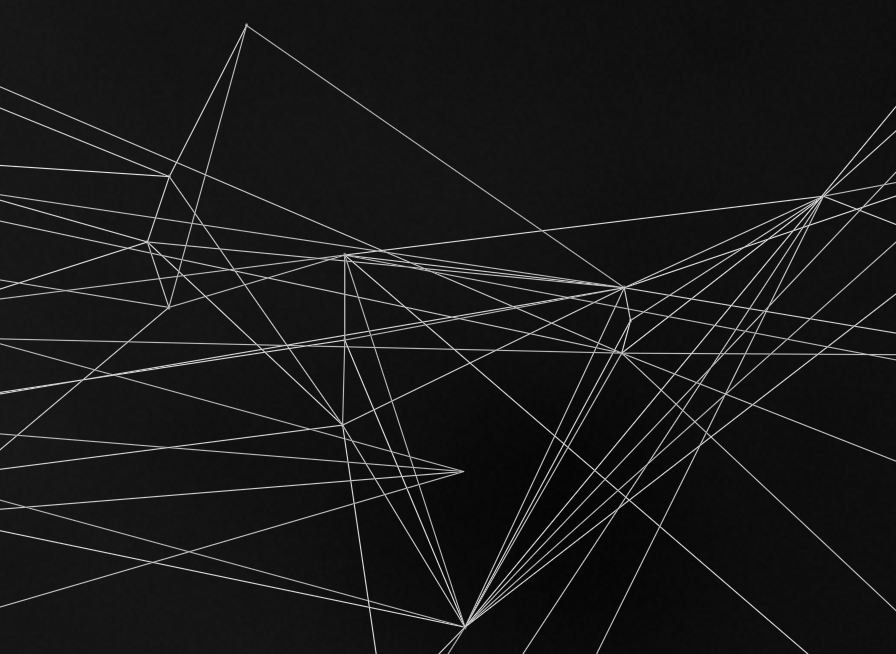
Write a Shadertoy shader that draws this background.

```glsl
// Fine pale threads strung between knots over a cloudy near-black ground.
// Knots sit in three loose columns; struts join them and fans of rays
// leave the canvas. Every thread is a distance to a segment.

#define THREAD_WIDTH 0.0016
#define THREAD_TONE 0.86
#define KNOT_RADIUS 0.0022
#define FAN_JITTER 1.6
#define LEFT_TONE 0.086
#define RIGHT_TONE 0.058
#define CLOUD_DEPTH 0.026
#define GRAIN_DEPTH 0.012
#define TOP_KNOT vec2(0.377, 0.961)
#define LOW_KNOT vec2(0.711, 0.041)
#define MID_KNOT vec2(0.709, 0.279)
#define RIGHT_KNOT vec2(1.259, 0.700)

vec2 point;   // current position, in canvas heights
float ink;    // strongest thread coverage so far

float hash(vec2 p) {
    vec3 q = fract(vec3(p.xyx) * 0.1031);
    q += dot(q, q.yzx + 33.33);
    return fract((q.x + q.y) * q.z);
}

float noise(vec2 p) {
    vec2 cell = floor(p), f = fract(p);
    f = f * f * (3.0 - 2.0 * f);
    return mix(mix(hash(cell), hash(cell + vec2(1, 0)), f.x),
               mix(hash(cell + vec2(0, 1)), hash(cell + vec2(1, 1)), f.x), f.y);
}

float cloud(vec2 p) {
    return 0.55 * noise(p) + 0.3 * noise(p * 2.1 + 7.0) + 0.15 * noise(p * 4.3 + 19.0);
}

// Adds a soft-edged shape of the given radius
void addInk(float dist, float radius, float tone) {
    float soft = 0.75 / iResolution.y;
    ink = max(ink, tone * (1.0 - smoothstep(radius - soft, radius + soft, dist)));
}

void strut(vec2 a, vec2 b) {
    vec2 ab = b - a, ap = point - a;
    float along = clamp(dot(ap, ab) / dot(ab, ab), 0.0, 1.0);
    float tone = THREAD_TONE * (0.85 + 0.25 * hash(a * 91.0 + b * 57.0));
    addInk(length(ap - ab * along), 0.5 * THREAD_WIDTH, tone);
}

void knot(vec2 center) {
    addInk(length((point - center) * vec2(1.0, 0.7)), KNOT_RADIUS, 0.7 * THREAD_TONE);
}

// Rays from one knot, spread between two angles in degrees
void fan(vec2 center, float first, float last, int count) {
    for (int i = 0; i < count; i++) {
        float spread = float(i) / float(max(count - 1, 1));
        float wobble = hash(center * 131.0 + float(i) * 3.7) - 0.5;
        float angle = radians(mix(first, last, spread) + FAN_JITTER * wobble);
        strut(center, center + 2.0 * vec2(cos(angle), sin(angle)));
    }
}

// Knots in columns 0 to 2 and rows 0 (top) to 2
vec2 knotAt(float column, float row) {
    float x = 0.25 + 0.16 * column + 0.1 * column * column;
    float middle = 0.63 - 0.24 * column + 0.09 * column * column;
    float spacing = 0.1 + 0.085 * column - 0.055 * column * column;
    float shift = 0.05 * (hash(vec2(column, row) + 4.0) - 0.5);
    return vec2(x + shift, middle + spacing * (1.0 - row));
}

void drawThreads() {
    vec2 leftHeart = knotAt(0.0, 1.0), centerTop = knotAt(1.0, 0.0);
    vec2 centerLow = knotAt(1.0, 2.0);
    vec2 rightTop = knotAt(2.0, 0.0), rightLow = knotAt(2.0, 2.0);

    // Columns, and the struts and fans shared by their rows
    for (float row = 0.0; row < 3.0; row++) {
        for (float column = 0.0; column < 3.0; column++) {
            knot(knotAt(column, row));
            if (row < 2.0) strut(knotAt(column, row), knotAt(column, row + 1.0));
        }
        vec2 left = knotAt(0.0, row), center = knotAt(1.0, row);
        fan(left, 158.0 + 6.0 * row, 176.0 + 22.0 * row, 2);
        fan(center, 188.0, 188.0, 1);
        strut(left, row < 2.0 ? centerLow : centerTop);
        strut(center, rightTop);
        strut(center, LOW_KNOT);
        strut(knotAt(2.0, row), RIGHT_KNOT);
        strut(knotAt(2.0, row), LOW_KNOT);
    }

    // Long threads through the right column
    fan(rightTop, 171.0, 189.0, 2);
    fan(rightLow, 157.0, 178.0, 3);
    fan(rightLow, -43.0, -1.0, 3);
    fan(rightTop, -10.0, 18.0, 2);
    fan(centerTop, -40.0, -10.0, 2);
    fan(centerLow, -81.0, -81.0, 1);
    strut(centerTop, RIGHT_KNOT);
    strut(leftHeart, rightTop);

    // Outer knots
    strut(TOP_KNOT, knotAt(0.0, 0.0));
    strut(TOP_KNOT, knotAt(0.0, 2.0));
    strut(TOP_KNOT, rightTop);
    fan(MID_KNOT, 164.0, 196.0, 4);
    fan(LOW_KNOT, 38.0, 50.0, 4);
    fan(LOW_KNOT, 165.0, 168.5, 2);
    fan(LOW_KNOT, 226.0, 238.0, 2);
    fan(RIGHT_KNOT, -22.0, 42.0, 3);
    fan(RIGHT_KNOT, 236.0, 243.0, 2);
    knot(TOP_KNOT);
    knot(LOW_KNOT);
}

void mainImage(out vec4 fragColor, in vec2 fragCoord) {
    point = fragCoord / iResolution.y;
    ink = 0.0;

    // Ground: side light, clouds, a dark pool low in the middle, grain
    float ground = mix(LEFT_TONE, RIGHT_TONE, fragCoord.x / iResolution.x);
    ground += CLOUD_DEPTH * (cloud(point * 3.0) - 0.5);
    vec2 pool = (point - vec2(0.82, 0.2)) / vec2(0.33, 0.27);
    ground -= 0.045 * exp(-dot(pool, pool));
    ground += GRAIN_DEPTH * (noise(point * 190.0) - 0.5);

    drawThreads();
    fragColor = vec4(vec3(mix(max(ground, 0.01), 1.0, ink)), 1.0);
}
```
